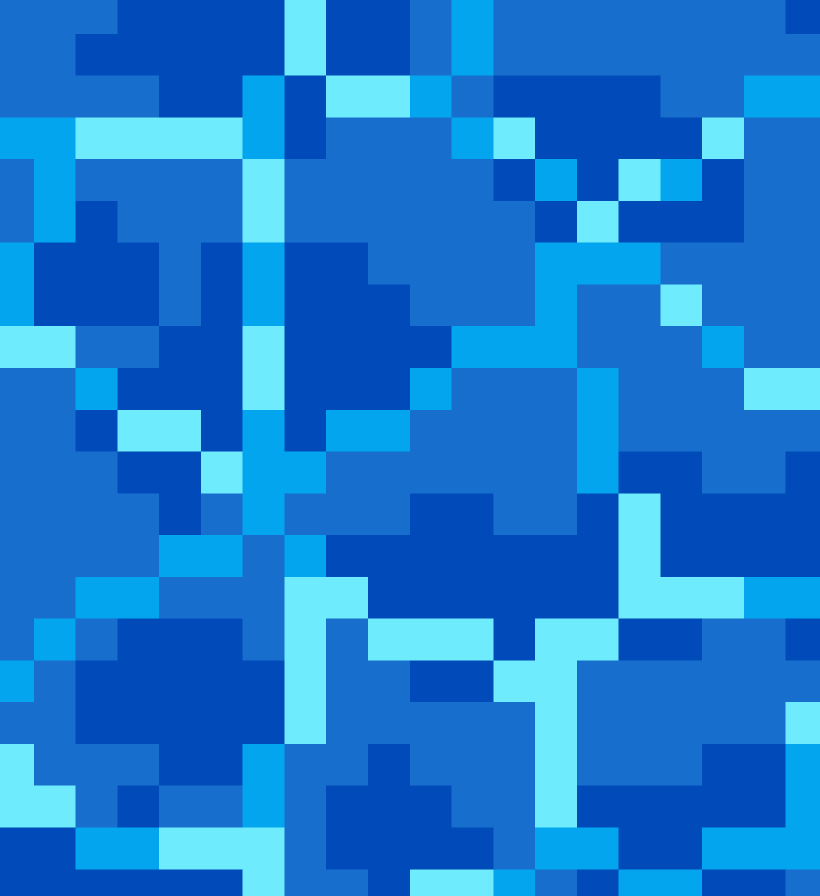
Reproduce this texture procedurally as a Shadertoy shader.

```glsl
// Blocky pixel-art water: a net of bright, one-block-wide ripple lines
// over mid-blue water with stepped dark patches. The lines are the borders
// of cellular noise; the patches are scattered diamonds, both per block.

#define ROWS 21.45                  // blocks along the canvas height
#define GRID_SHIFT vec2(0.19, 0.36) // part of the first block cut off
#define RIPPLE_SIZE vec2(7.0, 6.3)  // mean ripple cell, in blocks
#define RIPPLE_JITTER 0.74
#define PATCH_SIZE vec2(6.0, 4.5)   // spacing of dark patches, in blocks
#define PATCH_RADIUS vec2(0.36, 0.64)
#define GLINT_SHARE 0.36            // share of line blocks that glint
#define DEEP_BLUE vec3(0.0, 0.29, 0.73)
#define WATER_BLUE vec3(0.09, 0.43, 0.80)
#define RIPPLE_BLUE vec3(0.01, 0.65, 0.935)
#define GLINT_CYAN vec3(0.43, 0.92, 0.99)

vec3 hash3(vec2 p) {
    vec3 q = fract(p.xyx * vec3(0.1031, 0.1030, 0.0973));
    q += dot(q, q.yxz + 33.33);
    return fract((q.xxy + q.yzz) * q.zyx);
}

// Vector from a block to the jittered site of a ripple cell
vec2 toSite(vec2 cell, vec2 block) {
    vec2 jitter = (hash3(cell + 17.0).xy - 0.5) * RIPPLE_JITTER;
    return (cell + 0.5 + jitter) * RIPPLE_SIZE - block;
}

// Distance to the nearest cell border, measured along the steeper axis
// so that a threshold of one half gives lines exactly one block wide
float rippleBorder(vec2 block) {
    vec2 home = floor(block / RIPPLE_SIZE);
    vec2 nearest = vec2(1e3);
    for (int y = -2; y <= 2; y++)
    for (int x = -2; x <= 2; x++) {
        vec2 site = toSite(home + vec2(x, y), block);
        if (dot(site, site) < dot(nearest, nearest)) nearest = site;
    }
    float border = 1e3;
    for (int y = -2; y <= 2; y++)
    for (int x = -2; x <= 2; x++) {
        vec2 site = toSite(home + vec2(x, y), block);
        vec2 gap = abs(site - nearest);
        float span = max(gap.x, gap.y);
        if (span > 0.01) {
            float d = 0.5 * (dot(site, site) - dot(nearest, nearest)) / span;
            border = min(border, d);
        }
    }
    return border;
}

// True inside any of the scattered diamonds of varied size
bool inDarkPatch(vec2 block) {
    vec2 p = block / PATCH_SIZE;
    vec2 home = floor(p);
    for (int y = -1; y <= 1; y++)
    for (int x = -1; x <= 1; x++) {
        vec2 cell = home + vec2(x, y);
        vec3 h = hash3(cell + 71.0);
        vec2 d = abs(cell + h.xy - p);
        if (d.x + d.y < mix(PATCH_RADIUS.x, PATCH_RADIUS.y, h.z)) return true;
    }
    return false;
}

vec3 blockColor(vec2 block) {
    if (rippleBorder(block) < 0.5) {
        // Glints are shared by groups of two by two blocks
        float glint = hash3(floor(block * 0.5) + 133.0).x;
        return glint < GLINT_SHARE ? GLINT_CYAN : RIPPLE_BLUE;
    }
    return inDarkPatch(block) ? DEEP_BLUE : WATER_BLUE;
}

void mainImage(out vec4 fragColor, in vec2 fragCoord) {
    // Four samples per pixel smooth the block edges
    vec3 color = vec3(0.0);
    for (int i = 0; i < 4; i++) {
        vec2 offset = vec2(i & 1, i >> 1) * 0.5 - 0.25;
        vec2 p = (fragCoord + offset) / iResolution.y * ROWS + GRID_SHIFT;
        color += 0.25 * blockColor(floor(p) + 0.5);
    }
    fragColor = vec4(color, 1.0);
}
```
